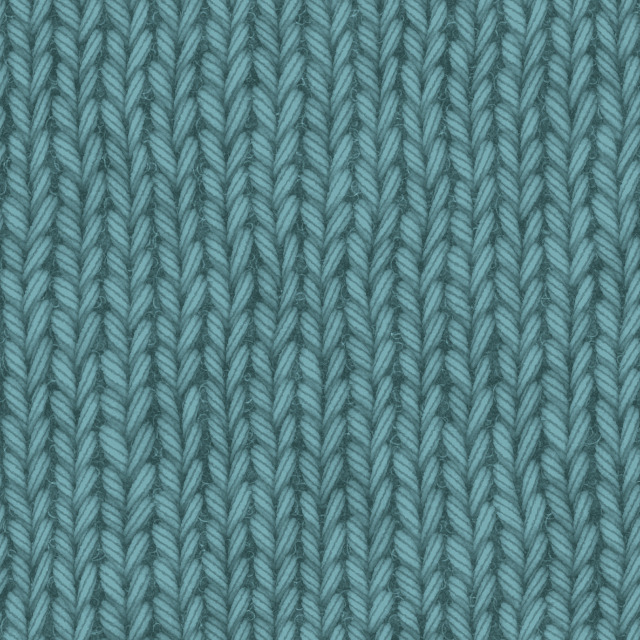
This texture is drawn by a WebGL 1 fragment shader. Its source:

```glsl
precision highp float;
uniform vec2 u_resolution;

const float COLUMNS = 13.0;
const float ROWS = 18.0;
const float SPINE_OFFSET = 0.6;
const vec3 SHADOW_TEAL = vec3(0.18, 0.295, 0.30);
const vec3 LIGHT_TEAL = vec3(0.47, 0.67, 0.70);

float hash(vec2 p) {
  vec3 q = fract(p.xyx * 0.1031);
  q += dot(q, q.yzx + 33.33);
  return fract((q.x + q.y) * q.z);
}

vec2 hash2(vec2 p) {
  return vec2(hash(p), hash(p + 57.3));
}

float noise(vec2 p) {
  vec2 i = floor(p), f = fract(p);
  f = f * f * (3.0 - 2.0 * f);
  return mix(mix(hash(i), hash(i + vec2(1.0, 0.0)), f.x),
             mix(hash(i + vec2(0.0, 1.0)), hash(i + 1.0), f.x), f.y);
}

// Rounded plies twisted round one yarn leg: 0 in the seams, 1 on the crests
float plyLobe(vec2 d, float across, float side, float phase) {
  vec2 seamNormal = side < 0.0 ? vec2(0.57, 0.82) / 0.155 : vec2(0.88, -0.47) / 0.15;
  float bend = 0.28 * across * across * across;
  float lobe = abs(sin(3.14159 * (dot(d, seamNormal) + bend + phase)));
  return smoothstep(0.0, 0.9, lobe);
}

// One leg of a stitch: x = tone, y = coverage, z = contact shadow
vec3 yarnLeg(vec2 d, float side, vec2 id, float px) {
  vec2 seed = id + vec2(31.0 * side, 80.0);
  vec2 jitter = hash2(seed) - 0.5;
  float slant = side * (0.29 + 0.14 * jitter.x);
  vec2 axis = normalize(vec2(slant, 0.95));
  float halfLength = (side < 0.0 ? 0.64 : 0.58) + 0.08 * jitter.y;
  float halfWidth = (side < 0.0 ? 0.20 : 0.18) + 0.05 * jitter.x;
  d -= vec2(side * 0.20, 0.0) + jitter.yx * vec2(0.06, 0.12);

  // Rounded shoulder above, narrow tail below
  float along = dot(d, axis) / halfLength;
  float taper = 0.94 + 0.24 * clamp(along, -1.0, 1.0);
  float across = dot(d, vec2(axis.y, -axis.x)) / (halfWidth * taper);
  float lobe = plyLobe(d, clamp(across, -1.0, 1.0), side, hash(seed + 9.0));
  float shape = across * across + pow(abs(along), along < 0.0 ? 2.2 : 3.0);
  shape *= 1.14 - 0.14 * lobe;
  float edge = sqrt(shape) - 1.0;
  float height = sqrt(max(1.0 - shape, 0.0));

  float tone = 0.12 + 0.82 * height + 0.10 * along - 0.06 * across;
  tone *= mix(0.52, 1.03, lobe);
  tone += 0.14 * (hash(seed + 17.0) - 0.5);
  float soft = px / halfWidth;
  return vec3(tone, 1.0 - smoothstep(-soft, soft, edge),
              1.0 - smoothstep(0.0, 0.55, edge));
}

// Thin stray fibre, an open arc inside each cell
float strayFibre(vec2 p, float scale, float px) {
  vec2 q = p * scale;
  vec2 id = floor(q);
  vec2 rnd = hash2(id + 11.0 * scale);
  vec2 d = fract(q) - 0.42 - 0.16 * rnd;
  float radius = 0.18 + 0.20 * hash(id + 5.0);
  float ring = abs(length(d * vec2(1.0, 0.8 + 0.4 * rnd.x)) - radius) / scale;
  float open = smoothstep(-0.1, 0.15, dot(d, rnd - 0.5));
  return open * (1.0 - smoothstep(0.002, 0.006 + px, ring));
}

// Back layer first, then legs from the upper row down; y = coverage
vec2 knit(vec2 p, float px) {
  float pitch = COLUMNS / ROWS;
  vec2 fabric = vec2(0.04 + 0.32 * noise(p * vec2(3.0, 5.0)), 0.0);
  float column = floor(p.x);
  for (int r = 1; r >= -1; r--) {
    for (int c = -1; c <= 1; c++) {
      float col = column + float(c);
      float shift = 0.5 * (hash(vec2(col, 3.0)) - 0.5);
      float row = floor((p.y - shift) / pitch) + float(r);
      vec2 center = vec2(col + 0.5, (row + 0.5) * pitch + shift);
      for (int s = 0; s < 2; s++) {
        vec3 leg = yarnLeg(p - center, float(s) * 2.0 - 1.0, vec2(col, row), px);
        fabric.x *= 1.0 - 0.40 * leg.z * (1.0 - leg.y);
        fabric = mix(fabric, vec2(leg.x, 1.0), leg.y);
      }
    }
  }
  return fabric;
}

void main() {
  vec2 p = gl_FragCoord.xy / u_resolution * COLUMNS;
  float px = COLUMNS / min(u_resolution.x, u_resolution.y);

  // Uneven hand tension and frayed outlines
  vec2 tension = vec2(noise(p * 0.55 + 4.0), noise(p * 0.6 + 40.0)) - 0.5;
  vec2 fray = vec2(noise(p * 26.0), noise(p * 26.0 + 70.0)) - 0.5;
  vec2 warped = p + vec2(0.5 - SPINE_OFFSET, 0.0) + 0.28 * tension + 0.024 * fray;
  vec2 fabric = knit(warped, px);

  // Wool grain, strongest in the gaps, and loose fibres
  float tone = fabric.x + 0.14 * (noise(p * 1.3 + 20.0) - 0.5);
  float grain = noise(p * 24.0) + noise(p * 42.0 + 9.0) - 1.0;
  tone += grain * mix(0.24, 0.11, fabric.y);
  float fibres = strayFibre(p, 1.3, px) + strayFibre(p + 3.7, 1.9, px)
               + strayFibre(p + 8.3, 2.6, px) + strayFibre(p + 5.1, 3.3, px);
  tone += 0.03 + fibres * mix(0.34, 0.05, fabric.y);

  gl_FragColor = vec4(mix(SHADOW_TEAL, LIGHT_TEAL, clamp(tone, 0.0, 1.0)), 1.0);
}
```
